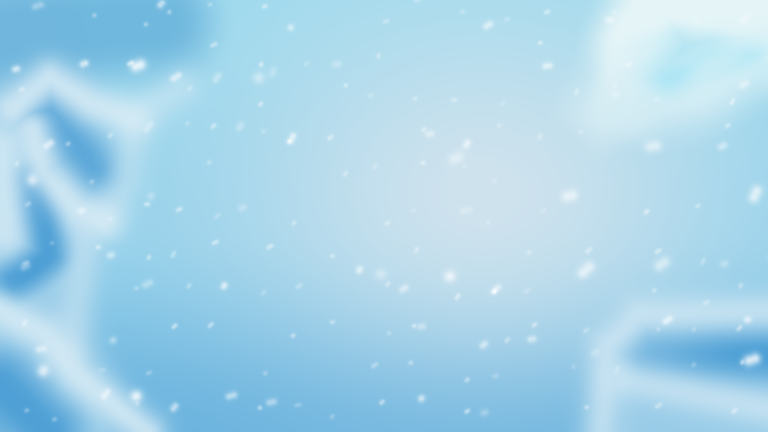
Give the GLSL for this background, as a Shadertoy shader.

```glsl
const vec3 SKY_LOW   = vec3(0.41, 0.70, 0.87);
const vec3 SKY_MID   = vec3(0.58, 0.82, 0.92);
const vec3 SKY_TOP   = vec3(0.61, 0.85, 0.93);
const vec3 HAZE      = vec3(0.82, 0.89, 0.93);
const vec3 ICE_BODY  = vec3(0.60, 0.80, 0.91);
const vec3 ICE_DEEP  = vec3(0.28, 0.61, 0.83);
const vec3 ICE_SHADE = vec3(0.41, 0.70, 0.86);
const vec3 FROST     = vec3(0.84, 0.92, 0.96);
const vec3 CLOUD     = vec3(0.90, 0.96, 0.97);
const vec3 CLOUD_GAP = vec3(0.67, 0.90, 0.96);
const vec3 SNOW      = vec3(0.96, 0.98, 0.99);
const float RIM_WIDTH = 0.045;
const int SNOW_LAYERS = 3;

float hash(vec2 p) {
    vec3 q = fract(vec3(p.xyx) * 0.1031);
    q += dot(q, q.yzx + 33.33);
    return fract((q.x + q.y) * q.z);
}

float noise(vec2 p) {
    vec2 i = floor(p), f = fract(p);
    f = f * f * (3.0 - 2.0 * f);
    return mix(mix(hash(i), hash(i + vec2(1, 0)), f.x),
               mix(hash(i + vec2(0, 1)), hash(i + vec2(1, 1)), f.x), f.y);
}

// Distance to the segment ab
float segment(vec2 p, vec2 a, vec2 b) {
    vec2 ab = b - a;
    return length(p - a - ab * clamp(dot(p - a, ab) / dot(ab, ab), 0.0, 1.0));
}

// Distance to the path abcd
float path(vec2 p, vec2 a, vec2 b, vec2 c, vec2 d) {
    return min(segment(p, a, b), min(segment(p, b, c), segment(p, c, d)));
}

float glow(float d, float width) { return exp(-d * d / (width * width)); }

float disc(float d, float radius, float blur) {
    return 1.0 - smoothstep(radius - blur, radius + blur, d);
}

vec3 backdrop(vec2 p) {
    vec3 col = mix(SKY_LOW, SKY_MID, smoothstep(0.0, 0.5, p.y));
    col = mix(col, SKY_TOP, smoothstep(0.45, 1.0, p.y));
    float haze = glow(length((p - vec2(1.12, 0.55)) * vec2(0.85, 1.1)), 0.47);
    return mix(col, HAZE, haze * 0.95);
}

vec3 leftIce(vec3 col, vec2 p) {
    // Body and shaded slab
    float body = path(p, vec2(0.05, 0.9), vec2(0.12, 0.62), vec2(0.04, 0.3), vec2(0.14, 0.0));
    col = mix(col, ICE_BODY, disc(body, 0.14, 0.07));
    col = mix(col, ICE_SHADE, 0.85 * disc(segment(p, vec2(0.0, 0.92), vec2(0.37, 0.95)), 0.11, 0.075));
    // Deep pockets
    col = mix(col, ICE_DEEP, 0.75 * glow(segment(p, vec2(0.11, 0.74), vec2(0.22, 0.61)), 0.06));
    float hollow = path(p, vec2(0.075, 0.58), vec2(0.1, 0.48), vec2(0.115, 0.41), vec2(0.03, 0.35));
    col = mix(col, ICE_DEEP, 0.95 * disc(hollow, 0.04, 0.035));
    col = mix(col, ICE_DEEP, 0.9 * disc(segment(p, vec2(0.0, 0.11), vec2(0.11, 0.0)), 0.07, 0.06));
    // Frosted rims
    float rim = path(p, vec2(0.03, 0.75), vec2(0.115, 0.82), vec2(0.21, 0.76), vec2(0.31, 0.725));
    rim = min(rim, path(p, vec2(0.075, 0.7), vec2(0.10, 0.6), vec2(0.18, 0.515), vec2(0.24, 0.49)));
    rim = min(rim, path(p, vec2(0.0, 0.28), vec2(0.105, 0.225), vec2(0.18, 0.13), vec2(0.34, 0.0)));
    col = mix(col, FROST, 0.85 * glow(rim, RIM_WIDTH));
    float faint = path(p, vec2(0.24, 0.49), vec2(0.29, 0.58), vec2(0.31, 0.72), vec2(0.42, 0.8));
    faint = min(faint, segment(p, vec2(0.2, 0.46), vec2(0.165, 0.2)));
    col = mix(col, FROST, 0.45 * glow(faint, RIM_WIDTH));
    return mix(col, FROST, 0.8 * glow(segment(p, vec2(0.0, 0.66), vec2(0.01, 0.46)), 0.055));
}

vec3 rightIce(vec3 col, vec2 p) {
    float inside = smoothstep(1.37, 1.46, p.x) * (1.0 - smoothstep(0.2, 0.3, p.y));
    col = mix(col, ICE_BODY, inside);
    float depth = smoothstep(1.4, 1.78, p.x);
    col = mix(col, ICE_DEEP, (0.35 + 0.6 * depth) * glow(segment(p, vec2(1.5, 0.18), vec2(1.8, 0.18)), 0.065));
    float frame = path(p, vec2(1.39, 0.0), vec2(1.405, 0.2), vec2(1.48, 0.27), vec2(1.8, 0.28));
    col = mix(col, FROST, 0.7 * glow(frame, RIM_WIDTH));
    return mix(col, FROST, 0.65 * glow(segment(p, vec2(1.45, 0.12), vec2(1.8, 0.05)), RIM_WIDTH));
}

vec3 cloud(vec3 col, vec2 p) {
    vec2 q = p + 0.05 * (vec2(noise(p * 11.0), noise(p * 11.0 + 7.0)) - 0.5);
    float d = path(q, vec2(1.51, 1.02), vec2(1.43, 0.76), vec2(1.6, 0.78), vec2(1.8, 0.92));
    d = min(d, segment(q, vec2(1.55, 0.98), vec2(1.8, 0.98)));
    float white = mix(0.5, 1.0, smoothstep(0.65, 0.95, p.y));
    col = mix(col, CLOUD, white * disc(d, 0.09, 0.06));
    float streak = 0.4 + 0.6 * noise(vec2(p.x * 9.0, p.y * 28.0 - p.x * 9.0));
    return mix(col, CLOUD_GAP, streak * glow(segment(q, vec2(1.55, 0.84), vec2(1.74, 0.87)), 0.06));
}

// Slanted flakes scattered on a jittered grid
float snow(vec2 p) {
    float sum = 0.0;
    for (int i = 0; i < SNOW_LAYERS; i++) {
        float layer = float(i);
        float cell = 0.24 * pow(0.62, layer);
        vec2 id = floor(p / cell) + 37.0 * layer;
        vec2 jitter = vec2(hash(id + 1.3), hash(id + 5.7));
        vec2 q = (fract(p / cell) - mix(vec2(0.22), vec2(0.78), jitter)) * cell;
        float angle = mix(0.1, 1.2, hash(id + 9.1));
        vec2 stretch = vec2(cos(angle), sin(angle)) * cell * 0.05 * hash(id + 3.9);
        float flake = glow(segment(q, -stretch, stretch), cell * 0.055);
        sum += flake * step(0.42, hash(id + 11.5)) * mix(0.35, 0.95, hash(id + 2.2)) * pow(0.75, layer);
    }
    return min(sum, 1.0);
}

void mainImage(out vec4 fragColor, in vec2 fragCoord) {
    vec2 p = fragCoord / iResolution.y;
    p.x *= (16.0 / 9.0) * iResolution.y / iResolution.x;
    vec3 col = backdrop(p);
    col = leftIce(col, p);
    col = rightIce(col, p);
    col = cloud(col, p);
    col = mix(col, SNOW, snow(p));
    fragColor = vec4(col, 1.0);
}
```
